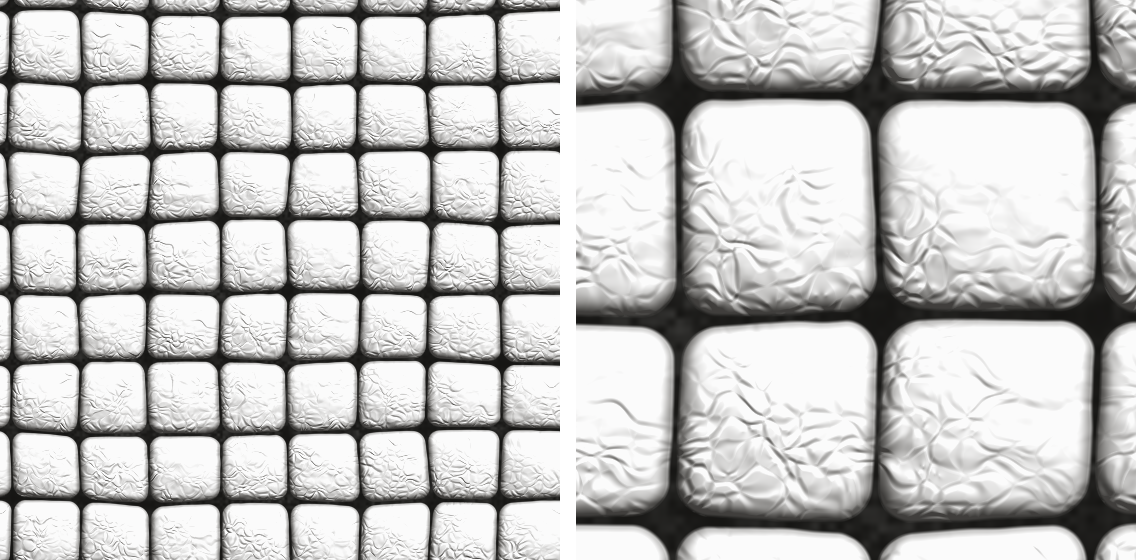
Left: the whole. Right: its middle third, enlarged.
A three.js fragment shader for this texture:

```glsl
// Eight by eight grid of puffy, wrinkled white leather squares over dark seams
varying vec2 vUv;

vec2 hash2(vec2 i, vec2 period) {
  i = mod(i, period);
  return fract(sin(vec2(dot(i, vec2(127.1, 311.7)), dot(i, vec2(269.5, 183.3)))) * 43758.5);
}

// Bilinear lattice values; w is the blend weight inside the cell
vec2 lattice(vec2 i, vec2 w, vec2 period) {
  vec2 low = mix(hash2(i, period), hash2(i + vec2(1.0, 0.0), period), w.x);
  vec2 high = mix(hash2(i + vec2(0.0, 1.0), period), hash2(i + 1.0, period), w.x);
  return mix(low, high, w.y);
}

// Wrapping value noise, with freq lattice cells per square
float noise(vec2 p, vec2 freq) {
  vec2 x = p * freq;
  vec2 f = fract(x);
  return lattice(floor(x), f * f * (3.0 - 2.0 * f), freq * 8.0).x;
}

// Gap between the two nearest cell points: zero along the folds
float folds(vec2 p, vec2 freq) {
  vec2 x = p * freq;
  vec2 cell = floor(x);
  float first = 8.0, second = 8.0;
  for (int j = -1; j <= 1; j++) {
    for (int i = -1; i <= 1; i++) {
      vec2 c = cell + vec2(float(i), float(j));
      float d = length(c + hash2(c, freq * 8.0) - x);
      second = min(second, max(first, d));
      first = min(first, d);
    }
  }
  return second - first;
}

// Signed distance to the slightly bulging rounded square
float padDistance(vec2 p) {
  vec2 q = fract(p) - 0.5;
  q *= 1.0 + 0.10 * q.yx * q.yx;
  vec2 b = abs(q) - vec2(0.484, 0.478) + 0.16;
  float wobble = 0.010 * (noise(p, vec2(7.0)) - 0.5);
  return length(max(b, 0.0)) + min(max(b.x, b.y), 0.0) - 0.16 + wobble;
}

float padHeight(vec2 p) {
  vec2 q = fract(p) - 0.5;

  // Soft rounded rim on a broad dome
  float rim = 1.0 - clamp(-padDistance(p) / 0.16, 0.0, 1.0);
  float h = -0.045 * rim * rim * rim - 0.29 * dot(q, q);

  // Fine folds of uneven depth, strongest toward the lower left
  vec2 bend = 0.13 * vec2(noise(p, vec2(6.0)), noise(p + 3.3, vec2(7.0)));
  float patches = noise(p, vec2(3.0));
  float worn = smoothstep(-0.5, 0.5, -0.4 * q.x - 0.8 * q.y + 0.9 * (patches - 0.5));
  float fine = smoothstep(0.0, 0.6, folds(p + bend, vec2(8.0, 11.0)));
  h += 0.0095 * fine * (0.15 + worn) * (0.35 + 0.8 * noise(p + 5.1, vec2(5.0)));

  // Sparse short creases and soft lumps
  float crease = 1.0 - smoothstep(0.0, 0.16, abs(noise(p + bend, vec2(4.0, 6.0)) - 0.5));
  h -= 0.009 * crease * smoothstep(0.55, 0.85, noise(p + 1.7, vec2(4.0)));
  return h + 0.012 * noise(p, vec2(6.0, 8.0)) + 0.003 * noise(p, vec2(15.0, 19.0));
}

void main() {
  // Shift each grid corner so the seams wander
  vec2 p = vUv * 8.0 - vec2(0.13, 0.83);
  p += 0.11 * (lattice(floor(p), fract(p), vec2(8.0)) - 0.5);
  float d = padDistance(p);

  // Surface normal and light from the upper right
  float e = 0.014;
  float h = padHeight(p);
  vec2 slope = vec2(padHeight(p + vec2(e, 0.0)) - h, padHeight(p + vec2(0.0, e)) - h) / e;
  vec3 normal = normalize(vec3(-slope, 1.0));
  float light = 1.17 * max(dot(normal, normalize(vec3(0.24, 0.50, 0.8))), 0.0) + 0.02;

  // Gently darkened rim, then warm grey in the shadows
  light *= mix(0.66, 1.0, smoothstep(-0.01, 0.07, -d));
  light = clamp(light, 0.25, 0.985);
  vec3 leather = pow(vec3(light), vec3(1.0, 1.015, 1.04));

  // Dark seam with faint grain
  float grain = noise(p, vec2(24.0)) * noise(p, vec2(5.0));
  vec3 seam = vec3(0.085, 0.083, 0.076) + 0.13 * grain;

  float cover = 1.0 - smoothstep(-0.010, 0.012, d);
  gl_FragColor = vec4(mix(seam, leather, cover), 1.0);
}
```
